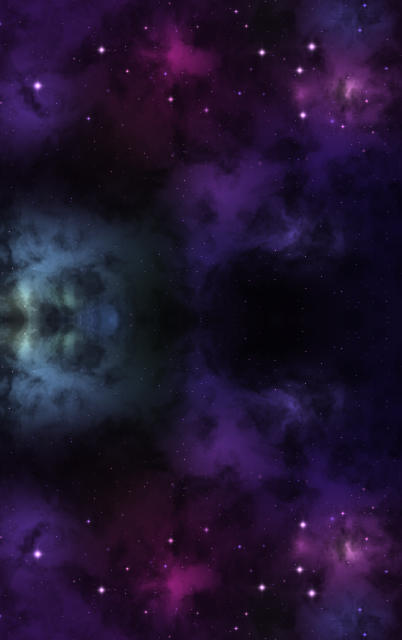
Write a WebGL 1 fragment shader that draws this background.

```glsl
precision highp float;
// A dark nebula folded about the horizontal midline: teal light at the left,
// violet clouds in the centre and pink star nurseries near both ends.
// Soft elliptical glows are broken up by warped noise, then stars are added.

uniform vec2 u_resolution;

float hash(vec2 p) {
  return fract(sin(dot(p, vec2(127.1, 311.7))) * 43758.55);
}

float noise(vec2 p) {
  vec2 i = floor(p);
  vec2 f = fract(p);
  f = f * f * (3.0 - 2.0 * f);
  float low = mix(hash(i), hash(i + vec2(1.0, 0.0)), f.x);
  float high = mix(hash(i + vec2(0.0, 1.0)), hash(i + 1.0), f.x);
  return mix(low, high, f.y);
}

float fbm(vec2 p) {
  float sum = 0.0;
  float amplitude = 0.46;
  for (int i = 0; i < 6; i++) {
    sum += amplitude * noise(p);
    p = mat2(1.6, 1.2, -1.2, 1.6) * p + 7.3;
    amplitude *= 0.58;
  }
  return sum;
}

// Soft elliptical falloff.
float glow(vec2 p, vec2 center, vec2 radius) {
  vec2 q = (p - center) / radius;
  return exp(-dot(q, q));
}

// Round core with four thin rays.
float flare(vec2 d, float size) {
  vec2 a = abs(d) / size;
  float rays = exp(-a.x * 3.0 - a.y * 0.9) + exp(-a.y * 3.0 - a.x * 0.9);
  return exp(-dot(a, a) * 1.5) + 0.4 * rays;
}

// One jittered star per occupied grid cell.
vec3 starLayer(vec2 p, float cells, float density, float size) {
  vec2 id = floor(p * cells);
  vec2 jitter = vec2(hash(id + 3.1), hash(id + 8.7)) * 0.7 + 0.15;
  vec2 offset = (p * cells - id - jitter) / cells;
  float power = hash(id + 5.3);
  vec3 tint = mix(vec3(0.4, 0.3, 0.95), vec3(0.95, 0.5, 0.8), hash(id + 1.9));
  float present = step(hash(id + 13.7), density);
  return tint * present * (0.2 + 0.8 * power * power) * flare(offset, size * (0.6 + 0.6 * power));
}

// Dim ground: warm ends, greenish column and navy right side.
vec3 ground(vec2 p) {
  vec3 col = mix(vec3(0.045, 0.03, 0.075), vec3(0.10, 0.035, 0.125), smoothstep(0.12, 0.4, p.y));
  col = mix(col, vec3(0.04, 0.02, 0.12), 0.8 * glow(p, vec2(0.62, 0.12), vec2(0.12, 0.2)));
  col = mix(col, vec3(0.035, 0.045, 0.045), glow(p, vec2(0.24, 0.06), vec2(0.07, 0.18)));
  col = mix(col, vec3(0.085, 0.05, 0.075), 0.8 * glow(p, vec2(0.18, 0.28), vec2(0.1, 0.09)));
  return mix(col, vec3(0.08, 0.07, 0.09), 0.7 * glow(p, vec2(0.42, 0.47), vec2(0.05, 0.07)));
}

vec3 violetClouds(vec2 p, float cloud) {
  vec3 col = vec3(0.20, 0.16, 0.34) * glow(p, vec2(0.475, 0.13), vec2(0.055, 0.034));
  col += vec3(0.055, 0.035, 0.13) * glow(p, vec2(0.40, 0.11), vec2(0.09, 0.06));
  col += vec3(0.13, 0.06, 0.19) * glow(p, vec2(0.345, 0.205), vec2(0.07, 0.055));
  col += vec3(0.04, 0.02, 0.09) * glow(p, vec2(0.32, 0.08), vec2(0.04, 0.1));
  col += vec3(0.055, 0.025, 0.14) * glow(p, vec2(0.50, 0.25), vec2(0.12, 0.08));
  col += vec3(0.12, 0.075, 0.24) * glow(p, vec2(0.045, 0.34), vec2(0.065, 0.075));
  col += vec3(0.05, 0.02, 0.11) * glow(p, vec2(0.06, 0.48), vec2(0.18, 0.06));
  return col * (0.2 + 1.3 * cloud);
}

vec3 pinkClouds(vec2 p, float cloud) {
  vec3 col = vec3(0.08, 0.005, 0.045) * glow(p, vec2(0.27, 0.36), vec2(0.11, 0.10));
  col += vec3(0.23, 0.045, 0.17) * glow(p, vec2(0.267, 0.42), vec2(0.05, 0.04));
  col += vec3(0.25, 0.11, 0.25) * glow(p, vec2(0.555, 0.36), vec2(0.075, 0.06));
  col += vec3(0.19, 0.08, 0.16) * glow(p, vec2(0.471, 0.35), vec2(0.016, 0.018));
  col += vec3(0.08, 0.11, 0.22) * glow(p, vec2(0.55, 0.475), vec2(0.06, 0.045));
  col *= 0.25 + 1.2 * cloud;
  return col + vec3(0.42, 0.32, 0.36) * glow(p, vec2(0.547, 0.363), vec2(0.021, 0.017)) * (0.3 + cloud);
}

vec3 tealClouds(vec2 p, float cloud) {
  vec3 col = vec3(0.16, 0.25, 0.27) * glow(p, vec2(0.03, 0.05), vec2(0.13, 0.09));
  col += vec3(0.09, 0.14, 0.20) * glow(p, vec2(0.06, 0.11), vec2(0.14, 0.06));
  col += vec3(0.12, 0.19, 0.33) * glow(p, vec2(0.16, 0.0), vec2(0.032, 0.026));
  col += vec3(0.18, 0.27, 0.20) * glow(p, vec2(0.102, 0.036), vec2(0.021, 0.016));
  col *= 0.3 + 1.1 * cloud;
  return col + vec3(0.34, 0.40, 0.30) * glow(p, vec2(0.027, 0.027), vec2(0.031, 0.024)) * (0.5 + 0.7 * cloud);
}

void main() {
  // Height is one unit; y is the distance from the midline.
  vec2 p = gl_FragCoord.xy / u_resolution.y;
  p.x *= 0.629 * u_resolution.y / u_resolution.x;
  p.y = abs(p.y - 0.5);

  // Warped clouds, with finer wisps than the glows they break up.
  vec2 warp = vec2(fbm(p * 16.0), fbm(p * 16.0 + 31.0)) - 0.5;
  float cloud = smoothstep(0.22, 0.78, fbm(p * 22.0 + warp * 1.2 + 4.0));
  vec2 q = p + warp * 0.03;
  vec3 col = ground(p) * (0.7 + 0.5 * cloud);
  col += violetClouds(q, cloud) + pinkClouds(q, cloud) + tealClouds(q, cloud);

  // Dark hollows.
  col *= 1.0 - 0.7 * glow(q, vec2(0.445, 0.03), vec2(0.08, 0.05));
  col *= 1.0 - 0.45 * glow(q, vec2(0.10, 0.25), vec2(0.10, 0.05));

  // Fine dust, scattered stars and the main flares.
  float outer = smoothstep(0.18, 0.36, p.y);
  col += starLayer(p, 85.0, 0.35, 0.0009) * 0.35;
  col += starLayer(p + 0.37, 26.0, 0.35, 0.0022) * outer * 0.8;
  col += starLayer(p + 0.71, 12.0, 0.3, 0.0036) * outer;
  float lights = flare(p - vec2(0.059, 0.366), 0.006) + flare(p - vec2(0.488, 0.427), 0.006);
  lights += flare(p - vec2(0.410, 0.418), 0.005) + flare(p - vec2(0.159, 0.422), 0.005);
  lights += flare(p - vec2(0.474, 0.320), 0.005) + flare(p - vec2(0.469, 0.390), 0.005);
  col += vec3(0.75, 0.55, 0.8) * lights;
  gl_FragColor = vec4(col, 1.0);
}
```
